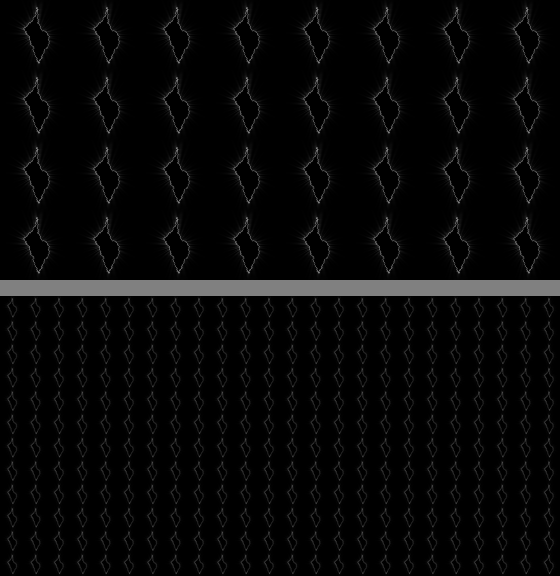
Top: one tile. Bottom: repeated 3 by 3.
Write a Shadertoy shader that draws this pattern.

```glsl
// Grid of jagged, hollow electric loops with faint grey rays on black.
#define REPEATS vec2(8.0, 4.0)
#define LINE_HALF 0.007
#define LINE_LEVEL 0.27
#define TIP_BOOST 0.8
#define GLOW_LEVEL 0.22
#define GLOW_REACH 0.036
#define JITTER 0.006
#define CENTRE vec2(51.0, 48.0)
#define UNITS 96.0

const float TAU = 6.2831853;
const int CORNERS = 21;

// Loop outline, clockwise from the upper tip, in 1/UNITS of a cell
const vec2 outline[CORNERS] = vec2[CORNERS](
    vec2(51, 86), vec2(52, 66), vec2(55, 59), vec2(58, 54), vec2(65, 51),
    vec2(67, 45), vec2(67, 35), vec2(62, 28), vec2(58, 20), vec2(53, 9),
    vec2(50, 17), vec2(46, 25), vec2(46, 31), vec2(42, 37), vec2(41, 43),
    vec2(37, 50), vec2(33, 56), vec2(35, 59), vec2(42, 65), vec2(48, 73),
    vec2(50, 80));

// Signed distance to the outline, negative inside
float loopDistance(vec2 p) {
    float nearest = 1e9, side = 1.0;
    vec2 b = (outline[CORNERS - 1] - CENTRE) / UNITS;
    for (int i = 0; i < CORNERS; i++) {
        vec2 a = (outline[i] - CENTRE) / UNITS;
        vec2 edge = b - a, w = p - a;
        vec2 gap = w - edge * clamp(dot(w, edge) / dot(edge, edge), 0.0, 1.0);
        nearest = min(nearest, dot(gap, gap));
        bvec3 c = bvec3(p.y >= a.y, p.y < b.y, edge.x * w.y > edge.y * w.x);
        if (all(c) || all(not(c))) side = -side;
        b = a;
    }
    return side * sqrt(nearest);
}

// Layered sines roughen the edge; whole frequencies keep it periodic
vec2 roughen(vec2 p) {
    vec2 t = TAU * p.yx;
    return p + JITTER * (sin(t * 13.0 + vec2(0.4, 2.1))
                 + 0.6 * sin(t * 29.0 + vec2(1.7, 0.3)));
}

// Ray strength around the loop, 0 to 1
float rays(float angle) {
    return 0.5 + 0.25 * sin(23.0 * angle + 1.3 * sin(5.0 * angle))
               + 0.25 * sin(41.0 * angle + 2.0 * sin(7.0 * angle));
}

float loopLight(vec2 p, float pixel) {
    float d = loopDistance(roughen(p));
    float angle = atan(p.y, p.x);

    // Thin edge, brighter at both tips
    float line = 1.0 - smoothstep(max(0.0, LINE_HALF - 0.5 * pixel),
                                  LINE_HALF + 0.5 * pixel, abs(d));
    float tip = smoothstep(0.28, 0.4, abs(p.y));
    line *= LINE_LEVEL * (1.0 + TIP_BOOST * tip);

    // Streaked outer glow, strongest toward the upper left
    float weight = 0.6 + 0.25 * cos(angle - 2.6) + 0.15 * cos(2.0 * angle);
    float streak = rays(angle);
    float reach = GLOW_REACH * (0.45 + 1.1 * streak);
    float glow = GLOW_LEVEL * weight * (0.7 + 0.6 * streak)
               * exp(-max(d, 0.0) / reach);
    return line + glow * smoothstep(-0.5 * pixel, 0.5 * pixel, d);
}

void mainImage(out vec4 fragColor, in vec2 fragCoord) {
    vec2 cell = fract(fragCoord / iResolution.xy * REPEATS);
    float pixel = REPEATS.y / iResolution.y;
    vec2 p = cell - CENTRE / UNITS;

    // Glow from the loops above and below crosses the cell border
    float light = 0.0;
    for (int row = -1; row <= 1; row++)
        light += loopLight(p + vec2(0.0, float(row)), pixel);

    fragColor = vec4(vec3(min(light, 1.0)), 1.0);
}
```
